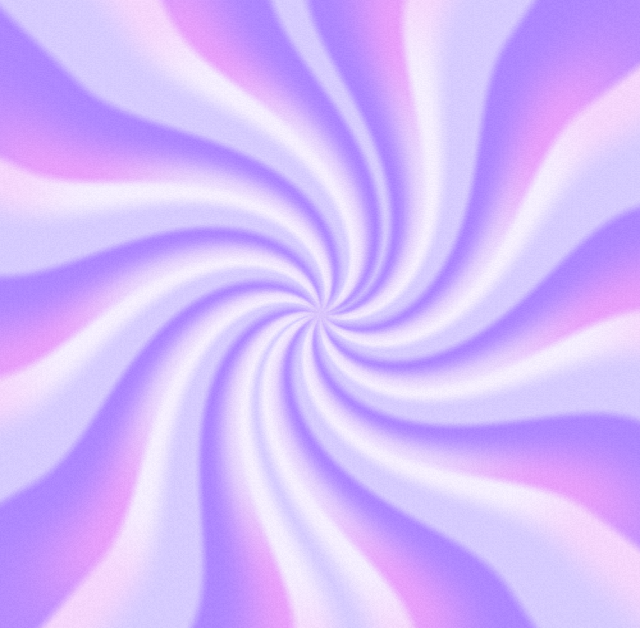
Write a Shadertoy shader that draws this background.

```glsl
// Candy swirl: soft violet, pink and white rays twisted around the middle.
// The angle is twirled by radius, mirrored about one axis and cut into
// equal stripes; radius also tints each stripe and softens its edges.

#define CENTER vec2(0.5013, 0.5)
#define TWIST 94.0         // degrees of turn at the middle
#define TWIST_RADIUS 0.53  // beyond this the rays run straight
#define AXIS 96.0          // mirror axis, degrees
#define STRIPE 37.1        // stripe period, degrees
#define FIRST_EDGE 3.2     // first stripe edge from the axis, degrees
#define PALE_EDGE 0.48     // where pink meets white within a stripe
#define SOFTNESS 0.018
#define GRAIN 0.03

const vec3 VIOLET   = vec3(0.685, 0.530, 1.000);
const vec3 PINK     = vec3(0.905, 0.625, 0.985);
const vec3 LAVENDER = vec3(0.840, 0.795, 1.000);
const vec3 MIST     = vec3(0.905, 0.840, 0.995);
const vec3 WHITE    = vec3(0.955, 0.930, 1.000);
const vec3 BLUSH    = vec3(0.955, 0.835, 0.990);
const vec3 CORE     = vec3(0.850, 0.770, 0.990);

float hash(vec2 p) {
    return fract(sin(dot(p, vec2(127.1, 311.7))) * 43758.5453);
}

// Stripe coordinate at a point; its fraction runs 0..1 over one stripe.
float swirlPhase(vec2 p, float r) {
    float bend = max(1.0 - r / TWIST_RADIUS, 0.0);
    float angle = degrees(atan(p.y, p.x)) + TWIST * bend * bend - AXIS;
    float mirrored = abs(mod(angle + 180.0, 360.0) - 180.0);
    return (mirrored - FIRST_EDGE) / STRIPE;
}

vec3 stripeColor(float phase, float r) {
    float t = fract(phase);
    float soft = clamp(SOFTNESS / max(r, 0.001), 0.015, 0.3);

    // Violet fades to mist inside, to pink outside, and stays in the corners
    vec3 warm = mix(MIST, PINK, smoothstep(0.27, 0.45, r));
    warm = mix(warm, VIOLET, 0.8 * smoothstep(0.49, 0.70, r));
    vec3 color = mix(VIOLET, warm, smoothstep(0.08, 0.44, t));

    // Pale band, then lavender
    vec3 pale = mix(WHITE, BLUSH, smoothstep(0.40, 0.55, r));
    color = mix(color, pale, smoothstep(PALE_EDGE - soft, PALE_EDGE + soft, t));
    color = mix(color, LAVENDER, smoothstep(0.58, 0.78, t));

    // Soft joint between lavender and the next violet
    float joint = t < 0.5 ? t : t - 1.0;
    float blend = smoothstep(-soft, soft, joint);
    return joint < 0.0 ? mix(color, VIOLET, blend) : mix(LAVENDER, color, blend);
}

void mainImage(out vec4 fragColor, in vec2 fragCoord) {
    vec2 uv = fragCoord / iResolution.xy;
    vec2 p = (uv - CENTER) * vec2(iResolution.x / iResolution.y, 1.0);
    float r = length(p);

    vec3 color = stripeColor(swirlPhase(p, r), r);
    color = mix(CORE, color, smoothstep(0.0, 0.05, r));

    // Fine grain
    color += GRAIN * (hash(floor(uv * 500.0)) - 0.5);
    fragColor = vec4(clamp(color, 0.0, 1.0), 1.0);
}
```
